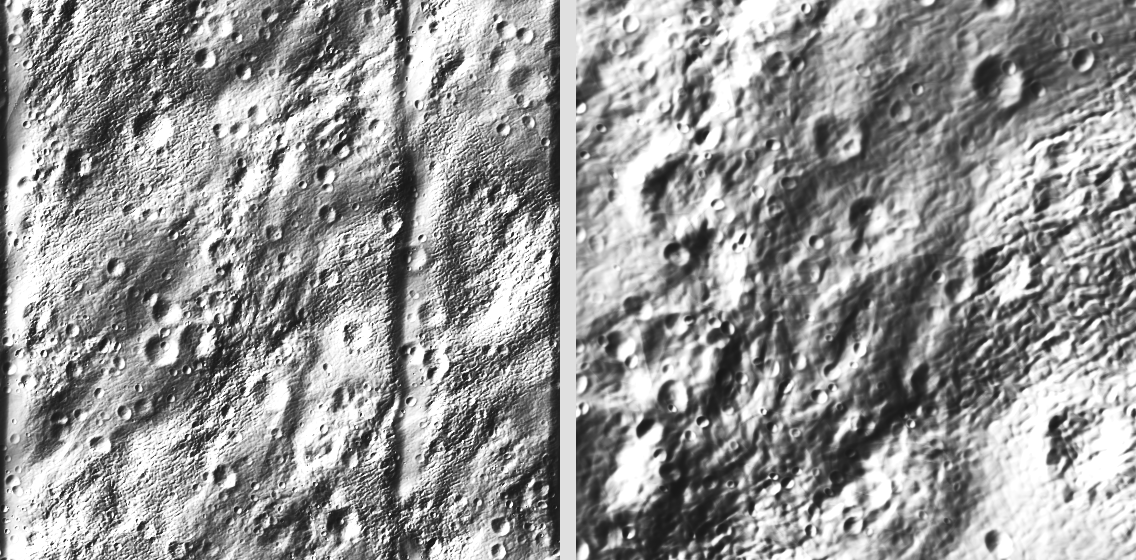
Left, the full canvas; right, a detail of the centre.
Give the GLSL for this texture map, as a Shadertoy shader.

```glsl
// Tiling grey relief of cratered, rugged ground lit low from the upper left.
#define LIGHT_TRAVEL normalize(vec2(1.0, -0.55))
#define MID_TONE 0.59
#define CONTRAST 0.51
#define SOFTNESS 1.4
#define RELIEF 0.76
#define GRAIN 0.72
#define CRATER_DEPTH 1.35
#define TRENCH_DEPTH 0.056
#define SCARP_HEIGHT 0.008
#define WARP 0.045
#define SLOPE_STEP 0.0009

vec2 hash2(vec2 p) {
    return fract(sin(vec2(dot(p, vec2(127.1, 311.7)),
                          dot(p, vec2(269.5, 183.3)))) * 43758.5453);
}

// Gradient noise that wraps after "period" cells.
float corner(vec2 cell, vec2 offset, float period, float seed) {
    return dot(hash2(mod(cell, period) + seed) * 2.0 - 1.0, offset);
}

float noise(vec2 q, float period, float seed) {
    vec2 i = floor(q), f = q - i;
    vec2 u = f * f * f * (f * (f * 6.0 - 15.0) + 10.0);
    vec2 e = vec2(1.0, 0.0);
    float low = mix(corner(i, f, period, seed),
                    corner(i + e.xy, f - e.xy, period, seed), u.x);
    float high = mix(corner(i + e.yx, f - e.yx, period, seed),
                     corner(i + e.xx, f - e.xx, period, seed), u.x);
    return mix(low, high, u.y);
}

// Whole-number turns and shears keep the wrap and hide the lattice.
vec2 turned(vec2 p) { return vec2(2.0 * p.x + p.y, 2.0 * p.y - p.x); }
vec2 diagonal(vec2 p) { return vec2(p.x + p.y, 2.0 * (p.x - p.y)); }
vec2 sheared(vec2 p) { return vec2(p.x, 2.0 * p.y - p.x); }

vec2 noise2(vec2 p, float n, float seed) {
    return vec2(noise(p * n, n, seed), noise(p * n, n, seed + 14.0));
}

// Scattered bowls with faint rims, in a wrapping grid of n by n cells.
float craters(vec2 p, float n, float share, float seed) {
    vec2 q = p * n, cell = floor(q);
    float h = 0.0;
    for (int y = -1; y <= 1; y++)
    for (int x = -1; x <= 1; x++) {
        vec2 c = cell + vec2(x, y);
        vec2 id = mod(c, n) + seed;
        vec2 pick = hash2(id + 41.0);
        if (pick.x > share) continue;
        vec2 centre = c + 0.15 + 0.7 * hash2(id);
        float radius = mix(0.15, 0.4, pick.y * pick.y);
        float d = length(q - centre) / radius;
        float bowl = -(1.0 - smoothstep(0.1, 1.15, d));
        float rim = 0.2 * exp(-pow((d - 1.1) / 0.3, 2.0));
        h += radius * mix(0.5, 1.1, hash2(id + 7.0).x) * (bowl + rim);
    }
    return h / n;
}

// Steep drop on the left, long rise on the right; 1 at the bottom.
float trench(float x, float start) {
    float s = fract(x - start);
    return smoothstep(0.0, 0.035, s) * (1.0 - smoothstep(0.025, 0.1, s));
}

float height(vec2 p) {
    vec2 w = p + WARP * noise2(p, 4.0, 3.0) + 0.012 * noise2(p, 14.0, 29.0);

    // Long north-south valleys and one broken fault.
    float edgeValley = trench(mix(p.x, w.x, 0.3), 0.98);
    float innerValley = trench(mix(p.x, w.x, 0.8), 0.695)
                      * smoothstep(-0.5, -0.1, noise(p * 5.0, 5.0, 7.0));
    float fault = trench(w.x, 0.505) * smoothstep(0.0, 0.2, noise(p * 3.0, 3.0, 11.0));
    float valley = max(edgeValley, innerValley);
    float h = -TRENCH_DEPTH * (valley + 0.45 * fault);

    // Regions of coarse grain bounded by low scarps, and lumpy regions.
    float rough = smoothstep(-0.02, 0.06, noise(w * 3.0, 3.0, 53.0));
    float rugged = smoothstep(-0.15, 0.2, noise(w * 6.0, 6.0, 61.0));
    float open = 1.0 - 0.8 * smoothstep(0.15, 0.7, valley);
    h += SCARP_HEIGHT * rough;

    // Mounds and clefts, with a diagonal trend in every other octave.
    float freq = 2.0;
    for (int i = 0; i < 6; i++) {
        bool trend = i == 1 || i == 3;
        vec2 q = trend ? diagonal(w) : turned(w);
        float n = noise(q * freq, freq, float(i) * 13.0);
        float weight = i < 2 ? 0.85 : mix(0.4, 1.25, rugged) * open;
        if (trend) weight *= 0.8;
        if (i > 3) weight *= 0.65;
        h += RELIEF * weight * (n - 0.45 * abs(n)) / (2.2 * freq);
        freq *= 2.0;
    }

    // Crisp fine grain: short leaning streaks and specks.
    vec2 g = p + 0.25 * (w - p) + 0.003 * noise2(p, 60.0, 67.0);
    float streak = noise(sheared(g) * 88.0, 88.0, 71.0);
    float speck = noise(turned(g) * 97.0, 97.0, 83.0);
    float grain = (0.8 * streak - 0.5 * abs(streak)) / 150.0
                + (speck - 0.4 * abs(speck)) / 210.0;
    h += GRAIN * mix(0.4, 1.25, rough) * open * grain;

    // Craters from wide to tiny, slightly out of round.
    vec2 c = p + 0.006 * noise2(p, 34.0, 91.0);
    float pits = craters(c, 12.0, 0.32, 5.0) + craters(c, 25.0, 0.36, 19.0)
               + craters(c, 47.0, 0.32, 37.0) * mix(0.5, 1.1, rugged)
               + craters(c, 79.0, 0.25, 57.0) * rugged;
    return h + CRATER_DEPTH * pits;
}

void mainImage(out vec4 fragColor, in vec2 fragCoord) {
    vec2 p = fragCoord / iResolution.xy;
    vec2 e = LIGHT_TRAVEL * SLOPE_STEP;
    float slope = (height(p + e) - height(p - e)) / (2.0 * SLOPE_STEP);
    float tone = MID_TONE + CONTRAST * slope * inversesqrt(SOFTNESS + slope * slope);
    fragColor = vec4(vec3(clamp(tone, 0.0, 1.0)), 1.0);
}
```
